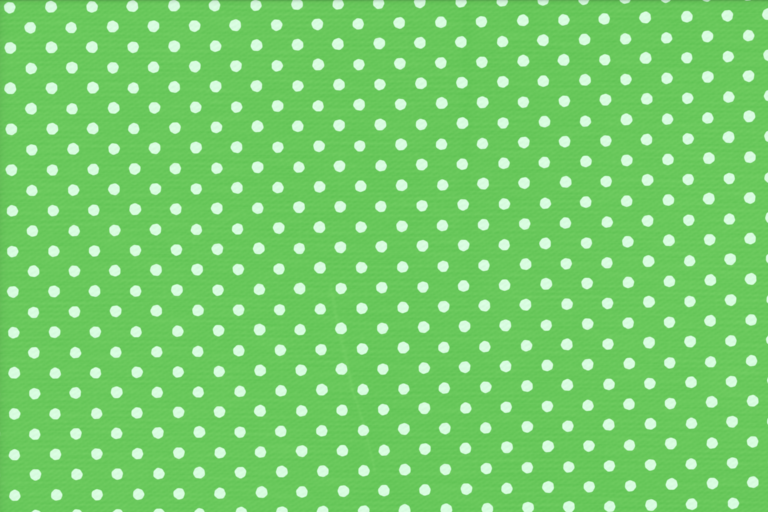
Give the GLSL for this pattern, as a Shadertoy shader.

```glsl
#define PITCH vec2(0.0801, 0.07937)    // dot spacing, in canvas heights
#define FIRST_DOT vec2(0.0188, 0.0148) // lattice offset from the upper left
#define DOT_RADIUS 0.0112
#define SKEW 0.0113                    // sideways drift per unit of depth
#define SAG vec2(0.0068, 0.0070)       // linear and quadratic rise of the rows
#define THREADS 125.0                  // twill ribs per canvas height
#define GREEN_DARK vec3(0.395, 0.775, 0.345)
#define GREEN_LIGHT vec3(0.445, 0.805, 0.385)
#define DOT_COLOR vec3(0.85, 0.99, 0.88)

const float TAU = 6.2831853;

vec2 hash2(vec2 p) {
    vec3 q = fract(p.xyx * vec3(0.1031, 0.1030, 0.0973));
    q += dot(q, q.yzx + 33.33);
    return fract((q.xx + q.yz) * q.zy);
}

// Distance to the nearest scattered feature point
float cellular(vec2 p) {
    vec2 cell = floor(p);
    float nearest = 2.0;
    for (int j = -1; j <= 1; j++) {
        for (int i = -1; i <= 1; i++) {
            vec2 c = cell + vec2(i, j);
            nearest = min(nearest, distance(p, c + hash2(c)));
        }
    }
    return nearest;
}

float segment(vec2 p, vec2 a, vec2 b) {
    vec2 d = b - a;
    return length(p - a - d * clamp(dot(p - a, d) / dot(d, d), 0.0, 1.0));
}

// Coverage of the staggered dots on the slightly warped cloth
float polkaDots(vec2 p, float pixel) {
    vec2 warped = p + vec2(-SKEW * p.y, SAG.x * p.x + SAG.y * p.x * p.x);
    vec2 grid = (warped - FIRST_DOT) / PITCH;

    // Diagonal axes turn the staggered lattice into integer points
    vec2 diagonal = vec2(grid.x + grid.y, grid.x - grid.y);
    vec2 id = round(diagonal);
    vec2 offset = diagonal - id;
    vec2 local = 0.5 * vec2(offset.x + offset.y, offset.x - offset.y) * PITCH;

    // Small printing differences between dots
    vec2 rnd = hash2(id + 71.0);
    local += (rnd - 0.5) * 0.0016;
    float angle = atan(local.y, local.x);
    float radius = DOT_RADIUS * (1.0 + 0.06 * (rnd.y - 0.5)
                 + 0.025 * sin(3.0 * angle + TAU * rnd.x)
                 + 0.020 * sin(7.0 * angle + TAU * rnd.y));
    float soft = max(pixel, 0.0012);
    return 1.0 - smoothstep(-soft, soft, length(local) - radius);
}

// Fine diagonal ribs, faded out where pixels cannot resolve them
float twill(vec2 p, float pixel) {
    float bend = 0.8 * sin(9.0 * p.x + 5.0 * p.y);
    float ribs = sin(TAU * THREADS * dot(p, vec2(0.55, 0.83)) + bend);
    float weft = sin(TAU * THREADS * 0.73 * p.y + 2.0 * sin(7.0 * p.x));
    float fade = 1.0 - smoothstep(0.25, 0.60, THREADS * pixel);
    return (0.6 * ribs + 0.4 * weft) * fade;
}

// Light creases and a faint vertical fold
float creases(vec2 p) {
    float bow = 0.008 * sin(14.0 * p.y);
    vec2 q = p + vec2(bow, 0.0);
    float line = exp(-pow(segment(q, vec2(0.655, 0.56), vec2(0.680, 0.76)) / 0.004, 2.0));
    line += exp(-pow(segment(q, vec2(0.680, 0.76), vec2(0.735, 0.92)) / 0.003, 2.0));
    line += 0.5 * exp(-pow(segment(q, vec2(0.38, 0.47), vec2(0.47, 0.41)) / 0.004, 2.0));
    float fold = exp(-pow((p.x - 0.91) / 0.012, 2.0)) * (1.0 - smoothstep(0.15, 0.75, p.y));
    return line - 0.5 * fold;
}

void mainImage(out vec4 fragColor, in vec2 fragCoord) {
    float pixel = 1.0 / iResolution.y;
    vec2 p = fragCoord * pixel;
    p.y = 1.0 - p.y; // measure downwards from the top edge

    // Cloth tone: long slubs, fine speckle, weave and wear
    float slub = cellular(p * vec2(9.0, 150.0)) - 0.5;
    float speckle = cellular(p * 140.0) - 0.5;
    float weave = twill(p, pixel);
    float tone = 0.36 + 0.55 * slub + 0.40 * speckle + 0.30 * weave;
    tone += 0.08 * sin(4.0 * p.x + 2.0 * sin(3.0 * p.y)) + 0.5 * creases(p);
    vec3 cloth = mix(GREEN_DARK, GREEN_LIGHT, tone);

    // Printed dots keep a trace of the weave
    vec3 ink = DOT_COLOR + 0.010 * weave + 0.015 * speckle;
    vec3 color = mix(cloth, ink, polkaDots(p, pixel));

    // Shaded upper and left borders
    color *= 1.0 - 0.20 * exp(-p.y / 0.003) - 0.06 * exp(-p.x / 0.008);
    fragColor = vec4(clamp(color, 0.0, 1.0), 1.0);
}
```
